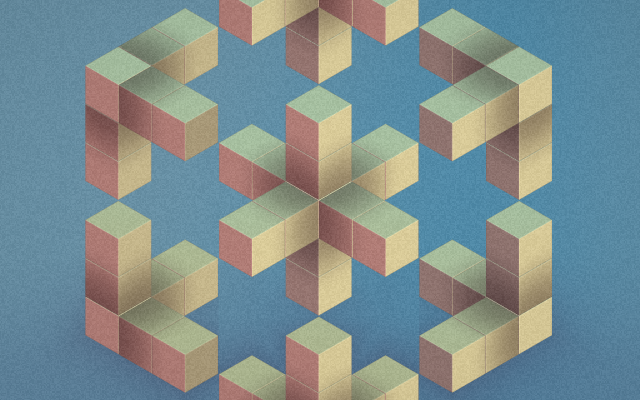
A Shadertoy shader for this background:

```glsl
// Isometric cube jacks and three-armed corner brackets on a grainy blue ground.
// Each point picks one lattice site, then the frontmost cube of its arms;
// faces get flat colours, contact shading and seams, with supersampling.

#define CENTER vec2(0.498, 0.499)
#define CUBE_HALF_WIDTH 0.0835
#define SITE_STEP 6.0
#define SEAM_WIDTH 0.035
#define CONTACT_SHADE 0.36
#define GRAIN 0.055
#define GRAIN_CELLS 320.0
#define SAMPLES 3

const vec3 GROUND_LEFT = vec3(0.405, 0.56, 0.64);
const vec3 GROUND_RIGHT = vec3(0.31, 0.535, 0.65);
const vec3 GROUND_SHADOW = vec3(0.28, 0.34, 0.46);
const vec3 TOP_GREEN = vec3(0.64, 0.74, 0.62);
const vec3 TOP_OLIVE = vec3(0.67, 0.71, 0.56);
const vec3 LEFT_ROSE = vec3(0.68, 0.48, 0.455);
const vec3 LEFT_BROWN = vec3(0.51, 0.435, 0.42);
const vec3 RIGHT_CREAM = vec3(0.84, 0.785, 0.59);
const vec3 RIGHT_TAN = vec3(0.63, 0.57, 0.45);
const vec3 SEAM_BROWN = vec3(0.36, 0.30, 0.29);

float hash(vec2 p) {
    vec3 q = fract(vec3(p.xyx) * 0.1031);
    q += dot(q, q.yzx + 33.33);
    return fract((q.x + q.y) * q.z);
}

// Cube outline around its front top corner, in half widths
float hexDistance(vec2 p) {
    p = abs(p);
    return max(p.x - 1.0, (p.x + p.y - 2.0) * 0.5);
}

vec3 ground(vec2 g, float pieceDistance) {
    vec3 color = mix(GROUND_LEFT, GROUND_RIGHT, smoothstep(-6.0, 5.0, g.x + 0.15 * g.y));
    color = mix(color, GROUND_LEFT, 0.5 * smoothstep(5.0, 10.0, g.x));
    color = mix(color, GROUND_LEFT * vec3(0.86, 0.88, 0.95), 0.6 * smoothstep(2.0, 11.0, g.y));
    float shadow = exp(-1.3 * max(pieceDistance, 0.0)) * smoothstep(2.0, 9.0, g.y);
    return mix(color, GROUND_SHADOW, 0.5 * shadow);
}

// Colour of one visible cube: q is relative to its front top corner
vec3 shadeCube(vec2 q, vec3 cube, float side, float height) {
    vec3 color, offset;
    if (q.y < -abs(q.x)) {
        offset = vec3(q.x + q.y, q.y - q.x, 0.0) * 0.5;
        color = mix(TOP_GREEN, TOP_OLIVE, smoothstep(-5.0, 9.0, height - 3.0 * side));
    } else if (q.x < 0.0) {
        offset = vec3(q.x, 0.0, (q.x - q.y) * 0.5);
        float dim = side > 0.0 ? 0.75 : (cube.z < 0.0 && side == 0.0 ? 0.6 : 0.0);
        color = mix(LEFT_ROSE, LEFT_BROWN, dim);
    } else {
        offset = vec3(0.0, -q.x, (-q.x - q.y) * 0.5);
        float dim = side < 0.0 ? (cube.x > 0.0 ? 0.9 : 0.35) : 0.0;
        color = mix(RIGHT_CREAM, RIGHT_TAN, dim);
    }
    // Contact shading around the joint of the arms
    if (dot(cube, cube) > 0.0) {
        float reach = length(cube + 0.5 + offset);
        float contact = 1.0 - smoothstep(0.6, 2.1, reach);
        color *= 1.0 - CONTACT_SHADE * contact * vec3(0.9, 1.0, 0.95);
    }
    // Pale creases inside the cube, dark seams at its outline
    float crease = q.y < 0.0 ? abs(q.y + abs(q.x)) * 0.5 : abs(q.x);
    if (q.y >= -abs(q.x)) crease = min(abs(q.x), (q.y + abs(q.x)) * 0.5);
    color += 0.06 * (1.0 - smoothstep(0.0, SEAM_WIDTH, crease));
    float seam = 1.0 - smoothstep(0.0, SEAM_WIDTH, -hexDistance(q));
    return mix(color, SEAM_BROWN, 0.6 * seam);
}

vec3 scene(vec2 g) {
    // One piece per site; outer columns keep only their inward arms
    float side = clamp(floor(g.x / SITE_STEP + 0.5), -1.0, 1.0);
    float period = 2.0 * SITE_STEP;
    float row = side == 0.0 ? floor(g.y / period + 0.5) : floor(g.y / period) + 0.5;
    vec2 site = vec2(side * SITE_STEP, row * period);
    vec3 inward = vec3(-side, side, side * side * site.y);

    float nearest = 100.0, frontDepth = -100.0;
    vec3 frontCube = vec3(0.0);
    vec2 frontPoint = vec2(0.0);
    for (int axis = 0; axis < 3; axis++) {
        vec3 direction = vec3(axis == 0, axis == 1, axis == 2);
        for (int k = -2; k <= 2; k++) {
            vec3 cube = direction * float(k);
            if (dot(inward, cube) < 0.0) continue;
            vec2 corner = vec2(cube.x - cube.y, cube.x + cube.y - 2.0 * cube.z);
            vec2 q = g - site - corner;
            float d = hexDistance(q), depth = float(k);
            nearest = min(nearest, d);
            if (d < -0.012 && depth > frontDepth) {
                frontDepth = depth;
                frontCube = cube;
                frontPoint = q;
            }
        }
    }
    if (frontDepth < -50.0) return ground(g, nearest);
    return shadeCube(frontPoint, frontCube, side, g.y);
}

void mainImage(out vec4 fragColor, in vec2 fragCoord) {
    vec3 color = vec3(0.0);
    for (int j = 0; j < SAMPLES * SAMPLES; j++) {
        vec2 jitter = (vec2(j % SAMPLES, j / SAMPLES) + 0.5) / float(SAMPLES) - 0.5;
        vec2 p = (fragCoord + jitter - CENTER * iResolution.xy) / iResolution.y;
        color += scene(p * vec2(1.0, -sqrt(3.0)) / CUBE_HALF_WIDTH);
    }
    color /= float(SAMPLES * SAMPLES);

    // Film grain and a slight vignette
    vec2 uv = fragCoord / iResolution.xy - 0.5;
    color += GRAIN * (hash(floor(fragCoord / iResolution.y * GRAIN_CELLS)) - 0.5);
    color *= 1.02 - 0.16 * dot(uv, uv);
    fragColor = vec4(color, 1.0);
}
```
